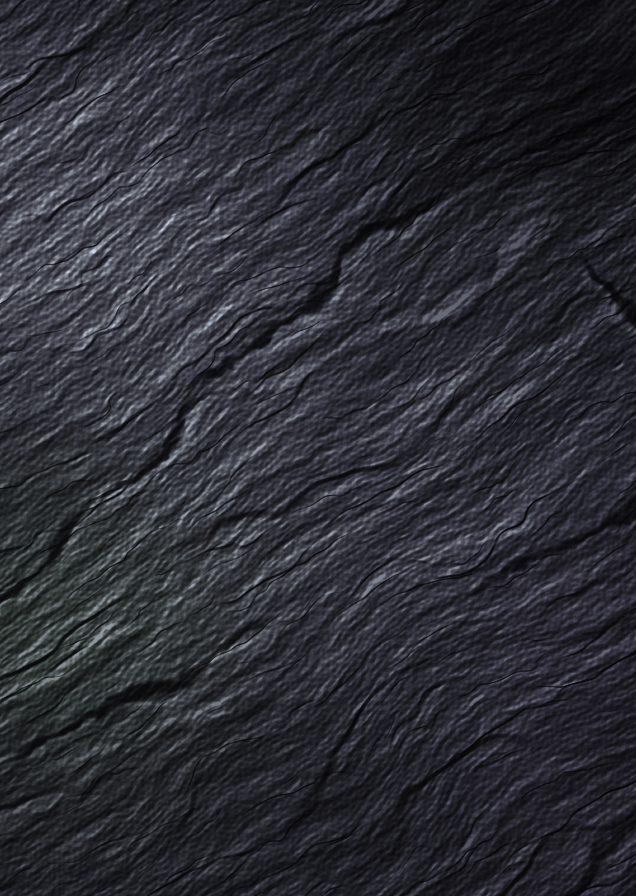
This texture is drawn by a Shadertoy shader. Its source:

```glsl
// Dark slate under a raking light from the upper left.
// Stretched gradient noise and sharp terraces form a height field; its slope
// shades the stone, with long fractures, pale ridges and soft tints on top.

const float GRAIN_ANGLE = 0.57;
const vec2 TO_LIGHT = vec2(-0.6, 0.8);
const vec3 BLUE_SLATE = vec3(0.97, 0.98, 1.16);
const vec3 GREEN_SLATE = vec3(0.93, 1.06, 1.0);
const vec3 VIOLET_SLATE = vec3(0.98, 0.95, 1.18);
const vec3 PALE_SLATE = vec3(0.97, 1.02, 1.08);

vec2 rotate(vec2 p, float angle) {
    float c = cos(angle), s = sin(angle);
    return vec2(c * p.x + s * p.y, c * p.y - s * p.x);
}

float hash(vec2 cell) {
    vec3 v = fract(vec3(cell.xyx) * vec3(0.1031, 0.103, 0.0973));
    v += dot(v, v.yzx + 33.33);
    return fract((v.x + v.y) * v.z);
}

float cornerSlope(vec2 cell, vec2 offset) {
    float angle = 6.2832 * hash(cell);
    return dot(vec2(cos(angle), sin(angle)), offset);
}

// Gradient noise, roughly -0.7 to 0.7
float noise(vec2 p) {
    vec2 i = floor(p), f = fract(p);
    vec2 u = f * f * f * (f * (f * 6.0 - 15.0) + 10.0);
    vec2 e = vec2(1.0, 0.0);
    float low = mix(cornerSlope(i, f), cornerSlope(i + e.xy, f - e.xy), u.x);
    float high = mix(cornerSlope(i + e.yx, f - e.yx), cornerSlope(i + e.xx, f - e.xx), u.x);
    return mix(low, high, u.y);
}

vec2 warp(vec2 p, float frequency, float amount) {
    return p + amount * vec2(noise(p * frequency + 7.3), noise(p * frequency + 41.7));
}

// Soft elliptical spot
float glow(vec2 p, vec2 center, vec2 radius) {
    vec2 d = (p - center) / radius;
    return exp(-dot(d, d));
}

// Cleavage grain: finer octaves have steeper slopes
float grain(vec2 q) {
    float h = 0.0, steepness = 0.55;
    vec2 frequency = vec2(5.0, 16.0);
    for (int i = 0; i < 5; i++) {
        h += steepness * noise(rotate(q, 0.03 * float(i)) * frequency + 19.0 * float(i)) / frequency.y;
        frequency *= 1.86;
        steepness *= 1.32;
    }
    return h;
}

// Overlapping sheets: a steep step up, then a gentle fall
float terraces(vec2 q, float count, float stepHeight) {
    float level = q.y * count + 0.9 * noise(q * count * vec2(0.3, 0.7));
    level += 0.3 * noise(q * count * vec2(1.2, 2.4));
    float x = fract(level);
    float patches = smoothstep(-0.1, 0.35, noise(q * count * vec2(0.33, 0.8) + 53.0));
    return stepHeight * patches * (smoothstep(0.0, 0.09, x) - x);
}

float slateHeight(vec2 p) {
    vec2 q = rotate(warp(warp(p, 4.0, 0.035), 32.0, 0.004), GRAIN_ANGLE);
    float h = grain(q) + terraces(q, 10.0, 0.032);
    h += terraces(q + 3.1, 21.0, 0.017) + terraces(q + 5.7, 39.0, 0.0095);
    return h + 1.2 * noise(p * 190.0) / 190.0;
}

// Ragged line from a to b: negative strength cuts a dark fracture with a
// lit lower lip, positive strength raises a pale ridge with a shadow below
float fracture(vec2 p, vec2 a, vec2 b, float width, float strength) {
    vec2 axis = b - a;
    float len = length(axis);
    vec2 dir = axis / len;
    float along = dot(p - a, dir) / len;
    float across = dot(p - a, vec2(-dir.y, dir.x));
    float ends = smoothstep(0.0, 0.14, along) * (1.0 - smoothstep(0.86, 1.0, along));
    float w = width * (0.85 + 1.1 * noise(p * 21.0));
    float core = exp(-pow(across / w, 4.0));
    float lip = exp(-pow((across + 2.1 * w) / (1.1 * w), 2.0));
    return strength * ends * (core - 0.35 * lip);
}

float fractures(vec2 p) {
    p = warp(warp(warp(p, 9.0, 0.03), 34.0, 0.009), 80.0, 0.004);
    float e = fracture(p, vec2(-0.05, 0.28), vec2(0.26, 0.57), 0.0055, -1.3);
    e += fracture(p, vec2(0.2, 0.55), vec2(0.48, 0.79), 0.006, -1.3);
    e += fracture(p, vec2(0.43, 0.76), vec2(0.78, 0.93), 0.004, -0.7);
    e += fracture(p, vec2(0.0, 0.15), vec2(0.31, 0.31), 0.007, -1.2);
    e += fracture(p, vec2(0.5, 0.32), vec2(0.78, 0.49), 0.007, -1.0);
    e += fracture(p, vec2(0.64, 0.71), vec2(0.74, 0.62), 0.007, -1.1);
    e += fracture(p, vec2(0.6, -0.03), vec2(0.76, 0.14), 0.008, -1.0);
    e += fracture(p, vec2(0.22, 0.55), vec2(0.54, 0.68), 0.007, 0.4);
    e += fracture(p, vec2(0.47, 0.65), vec2(0.63, 0.76), 0.01, 0.6);
    e += fracture(p, vec2(-0.06, 0.19), vec2(0.27, 0.37), 0.008, 0.4);
    return e + fracture(p, vec2(-0.05, 0.1), vec2(0.34, 0.25), 0.007, 0.4);
}

// Broad pools of light and shade
float illumination(vec2 p) {
    float light = 0.116 + 0.19 * glow(p, vec2(0.0, 0.74), vec2(0.26, 0.19));
    light += 0.075 * glow(p, vec2(0.38, 0.5), vec2(0.36, 0.27));
    light += 0.06 * glow(p, vec2(0.12, 0.3), vec2(0.26, 0.12));
    light -= 0.065 * glow(p, vec2(0.64, 0.92), vec2(0.22, 0.2));
    return light * (1.0 + 0.25 * noise(rotate(p, GRAIN_ANGLE) * vec2(4.0, 9.0)));
}

void mainImage(out vec4 fragColor, in vec2 fragCoord) {
    vec2 p = fragCoord / iResolution.y;

    // Relief from the slope towards the light
    float reach = 0.0014;
    float slope = (slateHeight(p + TO_LIGHT * reach) - slateHeight(p)) / reach;
    float exposure = clamp(-0.21 * slope + fractures(p), -1.7, 1.05);
    float light = illumination(p) * exp(exposure);

    // Mineral tints, paler where brightly lit
    vec3 tint = mix(BLUE_SLATE, VIOLET_SLATE, glow(p, vec2(0.7, 0.2), vec2(0.3, 0.35)));
    tint = mix(tint, GREEN_SLATE, glow(p, vec2(0.03, 0.29), vec2(0.25, 0.22)));
    tint = mix(tint, PALE_SLATE, 0.8 * smoothstep(0.24, 0.4, light));
    fragColor = vec4(tint * light + vec3(0.004, 0.004, 0.008), 1.0);
}
```
